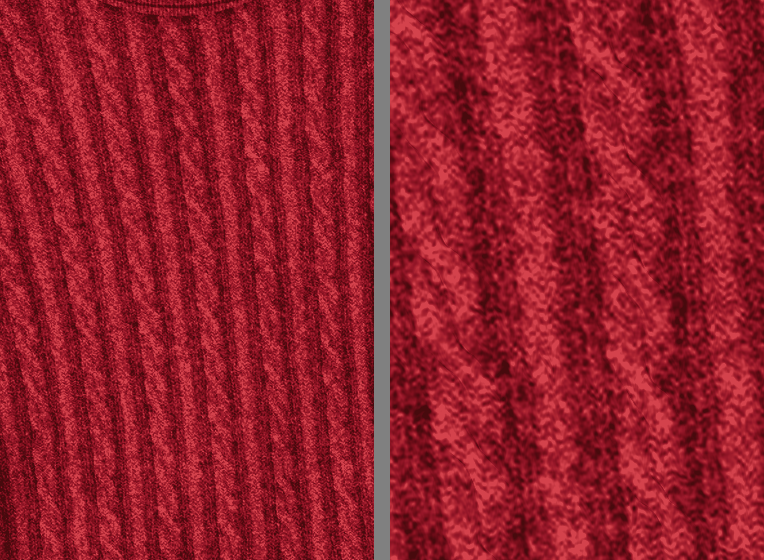
Left, the full canvas; right, a detail of the centre.
This texture is drawn by a WebGL 2 fragment shader. Its source:

```glsl
#version 300 es
precision highp float;
// Red cable-knit cloth: twisted cables alternate with plain raised ribs over
// finely ribbed ground. The columns fan out and bend; a height function gives
// the relief, slope lighting the shadows, and layered noise the woolly fuzz.
uniform vec2 u_resolution;
out vec4 outColor;

const float PI = 3.14159265;
const vec3 WOOL[6] = vec3[6](
    vec3(0.28, 0.04, 0.05), vec3(0.38, 0.04, 0.08), vec3(0.49, 0.06, 0.11),
    vec3(0.59, 0.09, 0.16), vec3(0.69, 0.15, 0.20), vec3(0.83, 0.26, 0.30));

float hash(vec2 p) {
    vec3 q = fract(p.xyx * vec3(0.1031, 0.1030, 0.0973));
    q += dot(q, q.yzx + 33.33);
    return fract((q.x + q.y) * q.z);
}

float noise(vec2 p) {
    vec2 i = floor(p), f = fract(p);
    f = f * f * (3.0 - 2.0 * f);
    return mix(mix(hash(i), hash(i + vec2(1, 0)), f.x),
               mix(hash(i + vec2(0, 1)), hash(i + vec2(1, 1)), f.x), f.y);
}

// Column number at a point: cables lie on the integers, ribs halfway between.
float columnAt(float x, float t) {
    float start = 0.023 + t * (0.480 - 0.201 * t);
    float pitch = 0.2246 + t * (0.0729 * t - 0.1393);
    float bend = -0.0051 + t * (0.0072 - 0.0015 * t);
    float d = x - start;
    return 2.0 * d / (pitch + sqrt(max(pitch * pitch + 4.0 * bend * d, 0.0001)));
}

float strand(float x) {
    return sqrt(max(0.0, 1.0 - x * x / 0.0105));
}

// Height of the knit; k.x is the column number, k.y the distance from the top.
float relief(vec2 k) {
    float id = round(k.x), d = k.x - id;
    float phase = PI * (k.y * 10.4 + hash(vec2(id + 20.0, 7.0)));
    float swing = 0.09 * clamp(1.35 * cos(phase), -1.0, 1.0);
    float over = 0.28 * sin(phase);
    float a = strand(d - swing) * (0.75 - over);
    float b = strand(d + swing) * (0.75 + over);
    float slit = smoothstep(0.16, 0.0, abs(a - b));
    float cable = max(a, b) - 0.38 * slit;
    float rib = 0.86 * smoothstep(0.165, 0.05, 0.5 - abs(d));
    float ground = 0.16 + 0.18 * cos(2.0 * PI * 18.0 * d);
    return max(max(cable, rib), ground);
}

// Small V-shaped stitches in rows.
float stitches(vec2 k) {
    float column = abs(fract(k.x * 9.0) - 0.5) * 2.0;
    return cos(2.0 * PI * (k.y * 105.0 + column * 0.8)) * (0.7 + 0.3 * cos(4.0 * PI * column));
}

void main() {
    vec2 uv = gl_FragCoord.xy / u_resolution;
    vec2 p = vec2(gl_FragCoord.x, u_resolution.y - gl_FragCoord.y) / u_resolution.x;

    // Hand-made unevenness of the columns and rows
    vec2 k = vec2(columnAt(p.x, 1.0 - uv.y), p.y);
    k.x += 0.04 * (noise(p * 14.0) - 0.5) + 0.03 * (noise(p * 70.0 + 9.0) - 0.5);
    k.y += 0.022 * (noise(p * 11.0 + 31.0) - 0.5) + 0.006 * (noise(p * 60.0) - 0.5);

    // Relief lit from the upper left
    float height = relief(k);
    vec2 e = vec2(0.022, 0.005);
    float lit = clamp(relief(k + e) - relief(k - e), -0.8, 0.8);
    float tone = 0.39 + 0.43 * height + 0.34 * lit;
    tone += 0.15 * stitches(k) * (0.5 + noise(p * 40.0));

    // Deep grooves on both sides of each cable
    float side = abs(k.x - round(k.x));
    tone -= 0.42 * smoothstep(0.05, 0.0, abs(side - 0.22)) * noise(p * vec2(30, 75));

    // Rolled neckband with its shadow
    float edge = 0.043 - 0.98 * (p.x - 0.47) * (p.x - 0.47);
    float fold = 0.018 - 0.80 * (p.x - 0.47) * (p.x - 0.47);
    float band = 0.58 + 0.16 * cos(2.0 * PI * 100.0 * p.x)
               - 0.55 * smoothstep(0.007, 0.0, abs(p.y - fold));
    tone -= 0.32 * smoothstep(0.03, 0.0, p.y - edge) * step(0.0, edge);
    tone = mix(tone, band, smoothstep(-0.002, 0.002, edge - p.y));

    // Wool fuzz: fine grain, slanted fibres and broad patches
    mat2 slant = mat2(0.8, 0.6, -0.6, 0.8);
    tone += 0.55 * (noise(p * 290.0) - 0.5);
    tone += 0.36 * (noise(slant * p * vec2(230, 130)) - 0.5);
    tone += 0.28 * (noise(p * slant * vec2(110, 200) + 17.0) - 0.5);
    tone += 0.16 * (noise(p * 45.0 + 5.0) - 0.5) + 0.16 * (noise(p * 4.0) - 0.5);

    // Darker lower left and right margin
    tone -= 0.25 * smoothstep(0.12, 0.0, p.x) * smoothstep(0.5, 0.0, uv.y);
    tone -= 0.18 * smoothstep(0.97, 1.0, p.x);

    float s = clamp(tone, 0.0, 1.0) * 5.0;
    int i = min(int(s), 4);
    outColor = vec4(mix(WOOL[i], WOOL[i + 1], s - float(i)), 1.0);
}
```
